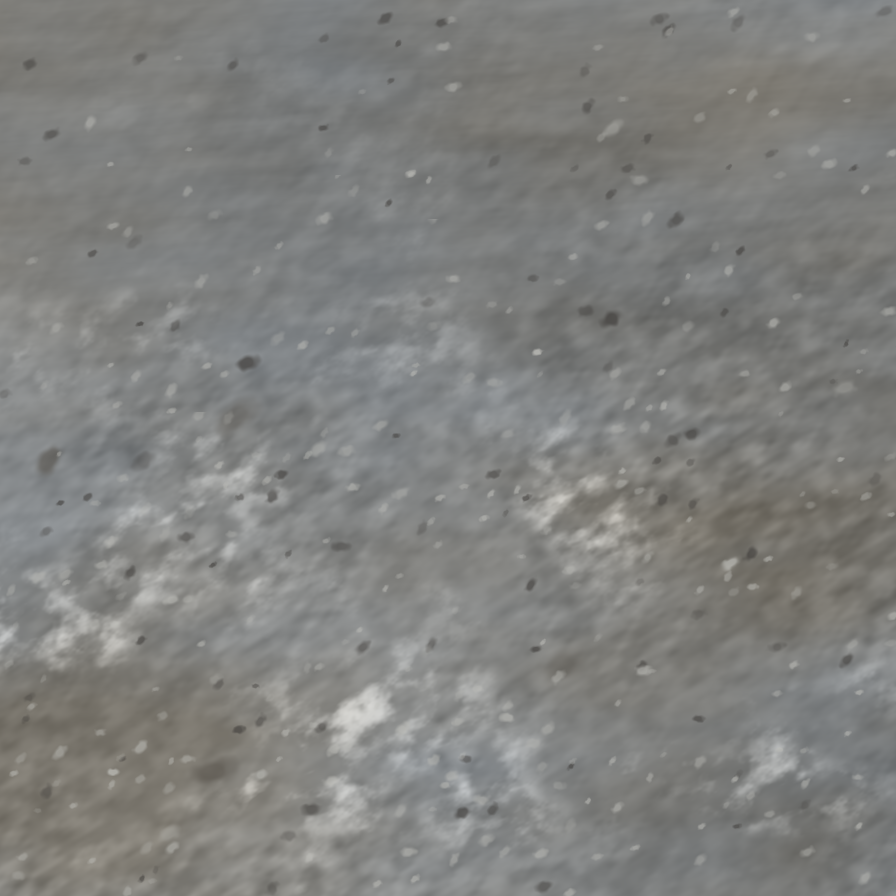
Give the GLSL for this texture, as a WebGL 1 fragment shader.

```glsl
precision highp float;

uniform vec2 u_resolution;

const vec3 STONE_GRAY = vec3(0.497, 0.498, 0.488);
const vec3 WARM_SHIFT = vec3(0.020, 0.001, -0.026);
const vec3 PALE_CHIP = vec3(0.74, 0.74, 0.72);
const vec3 DARK_CHIP = vec3(0.25, 0.24, 0.23);
const vec3 BROWN_STAIN = vec3(0.33, 0.31, 0.28);

const float BAND_TILT = 0.07;
const float FLECK_TILT = 0.55;
const vec2 BAND_SCALE = vec2(2.2, 6.0);
const vec2 STREAK_SCALE = vec2(9.0, 60.0);
const vec2 FLECK_SCALE = vec2(42.0, 80.0);
const float BAND_CONTRAST = 0.22;
const float STREAK_CONTRAST = 0.055;
const float FLECK_CONTRAST = 0.10;
const float GRIT_CONTRAST = 0.045;
const float PATCH_STRENGTH = 0.30;

float hash(vec2 p) {
  vec3 q = fract(p.xyx * 0.1031);
  q += dot(q, q.yzx + 33.33);
  return fract((q.x + q.y) * q.z);
}

float noise(vec2 p) {
  vec2 cell = floor(p);
  vec2 f = fract(p);
  f = f * f * (3.0 - 2.0 * f);
  float low = mix(hash(cell), hash(cell + vec2(1.0, 0.0)), f.x);
  float high = mix(hash(cell + vec2(0.0, 1.0)), hash(cell + 1.0), f.x);
  return mix(low, high, f.y);
}

float fbm(vec2 p) {
  float sum = 0.0;
  float weight = 0.533;
  for (int i = 0; i < 4; i++) {
    sum += weight * noise(p);
    p = mat2(1.6, 1.2, -1.2, 1.6) * p + 17.3;
    weight *= 0.5;
  }
  return sum;
}

vec2 rotate(vec2 p, float angle) {
  float c = cos(angle);
  float s = sin(angle);
  return vec2(c * p.x + s * p.y, c * p.y - s * p.x);
}

// Soft irregular chips, one at most per cell; radius is in canvas units.
float chips(vec2 uv, float cells, float share, float radius, float seed) {
  vec2 p = uv * cells;
  vec2 home = floor(p);
  float cover = 0.0;
  for (int y = -1; y <= 1; y++) {
    for (int x = -1; x <= 1; x++) {
      vec2 cell = home + vec2(float(x), float(y));
      vec2 key = cell + seed;
      vec2 center = cell + 0.1 + 0.8 * vec2(hash(key + 3.7), hash(key + 9.2));
      vec2 d = rotate((p - center) / cells, FLECK_TILT * 2.0 * hash(key + 5.1));
      float size = radius * mix(0.5, 1.2, hash(key + 7.9));
      float dist = length(d * vec2(0.75, 1.25)) / size;
      dist += 0.5 * (noise(d / size * 1.5 + key) - 0.5);
      float strength = mix(0.35, 1.0, hash(key + 1.3));
      float present = step(hash(key), share);
      cover = max(cover, present * strength * (1.0 - smoothstep(0.4, 1.3, dist)));
    }
  }
  return cover;
}

void main() {
  vec2 uv = gl_FragCoord.xy / u_resolution;
  float nearness = 1.0 - smoothstep(0.35, 0.9, uv.y);

  // Broad tilted bands and thin drag marks, clearest near the top
  vec2 bandUv = rotate(uv, BAND_TILT);
  float band = fbm(bandUv * BAND_SCALE + 4.0) - 0.5;
  float streak = fbm(bandUv * STREAK_SCALE + 31.0) - 0.5;
  float tone = BAND_CONTRAST * band;
  tone += STREAK_CONTRAST * mix(1.3, 0.5, nearness) * streak;

  // Slanted flecks and fine grit
  vec2 fleckUv = rotate(uv, FLECK_TILT);
  float fleck = noise(fleckUv * FLECK_SCALE + 50.0) - 0.5;
  float grit = noise(fleckUv * FLECK_SCALE * 2.1 + 80.0) - 0.5;
  float roughness = mix(0.4, 1.1, nearness) * mix(0.5, 1.5, noise(uv * 6.0 + 12.0));
  tone += roughness * (FLECK_CONTRAST * fleck + GRIT_CONTRAST * grit);

  // Crumbly pale patches toward the bottom
  float patchArea = smoothstep(0.50, 0.76, fbm(uv * vec2(4.5, 6.5) + 21.0));
  float crumbs = smoothstep(0.42, 0.85, fbm(fleckUv * vec2(26.0, 42.0) + 63.0));
  tone += PATCH_STRENGTH * patchArea * crumbs * mix(0.15, 1.0, nearness);

  // Brownish and bluish drift
  float warmth = 3.2 * (fbm(bandUv * vec2(2.0, 3.5) + 71.0) - 0.5) - 2.5 * band;
  vec3 color = STONE_GRAY + tone + WARM_SHIFT * clamp(warmth, -0.8, 0.9);

  // Scattered stains, dark pits and pale chips
  color = mix(color, BROWN_STAIN, 0.65 * chips(uv, 5.0, 0.16, 0.019, 110.0));
  color = mix(color, DARK_CHIP, 0.65 * chips(uv, 24.0, 0.16, 0.0065, 210.0));
  color = mix(color, DARK_CHIP, 0.85 * chips(uv, 9.0, 0.10, 0.009, 310.0));
  float paleShare = mix(0.12, 0.32, nearness);
  color = mix(color, PALE_CHIP, 0.60 * chips(uv, 34.0, paleShare, 0.0060, 410.0));
  color = mix(color, PALE_CHIP, 0.85 * chips(uv, 9.0, 0.10, 0.0085, 510.0));

  gl_FragColor = vec4(clamp(color, 0.0, 1.0), 1.0);
}
```
